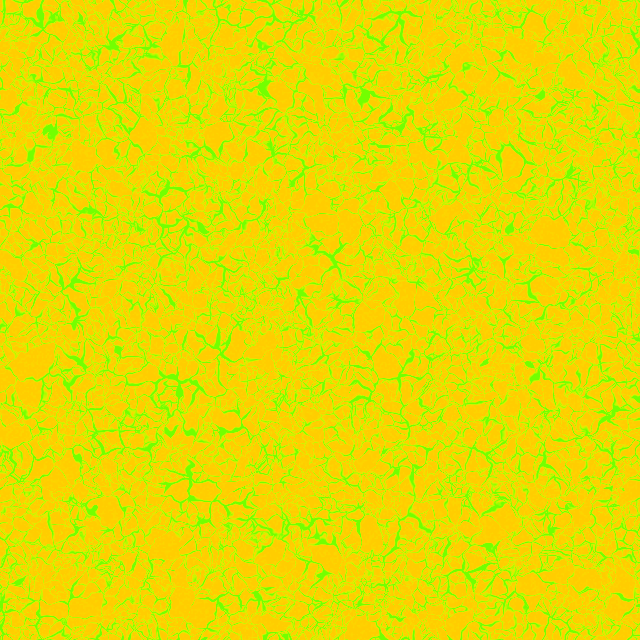
This texture is drawn by a Shadertoy shader. Its source:

```glsl
const vec3 PLATE_COLOR = vec3(1.0, 0.805, 0.0);
const vec3 CRACK_COLOR = vec3(0.45, 1.0, 0.0);

// Cells per canvas height
const float PLATE_FREQ  = 27.0;
const float SHARD_FREQ  = 45.0;
const float CRUMB_FREQ  = 82.0;

// Crack half widths and edge softness, in canvas heights
const float PLATE_CRACK = 0.0054;
const float SHARD_CRACK = 0.0031;
const float CRUMB_CRACK = 0.0028;
const float SOFTNESS    = 0.0019;

const float SOLID_PLATES = 0.10;  // share of plates left unbroken
const float PIT_SHARE    = 0.003; // share of crumbs that fell out
const float GRAIN_FREQ   = 360.0;
const float GRAIN_AMOUNT = 0.20;

// Integer hash, two values in 0..1
vec2 hash2(vec2 cell) {
    uvec2 v = uvec2(ivec2(cell) + 4096);
    v = v * 1664525u + 1013904223u;
    v.x += v.y * 1664525u;
    v.y += v.x * 1664525u;
    v ^= v >> 16;
    v.x += v.y * 1664525u;
    v.y += v.x * 1664525u;
    v ^= v >> 16;
    return vec2(v >> 8) * exp2(-24.0);
}

// Smooth value noise, two channels
vec2 noise2(vec2 p) {
    vec2 i = floor(p), f = fract(p);
    f = f * f * (3.0 - 2.0 * f);
    return mix(mix(hash2(i), hash2(i + vec2(1, 0)), f.x),
               mix(hash2(i + vec2(0, 1)), hash2(i + vec2(1, 1)), f.x), f.y);
}

// Voronoi: x = distance to the nearest border, y = random id of the cell
vec2 cells(vec2 p, float freq, float seed) {
    p = p * freq + seed;
    vec2 base = floor(p), f = fract(p);
    vec2 nearCell = vec2(0), nearVec = vec2(0);
    float best = 8.0;
    for (int y = -1; y <= 1; y++)
    for (int x = -1; x <= 1; x++) {
        vec2 g = vec2(x, y);
        vec2 r = g + hash2(base + g) - f;
        float d = dot(r, r);
        if (d < best) { best = d; nearVec = r; nearCell = g; }
    }
    float border = 8.0;
    for (int y = -2; y <= 2; y++)
    for (int x = -2; x <= 2; x++) {
        vec2 g = nearCell + vec2(x, y);
        vec2 r = g + hash2(base + g) - f;
        vec2 across = r - nearVec;
        if (dot(across, across) > 1e-5)
            border = min(border, dot(0.5 * (nearVec + r), normalize(across)));
    }
    return vec2(border / freq, hash2(base + nearCell + 613.0).x);
}

// Crack depth with a linear slope: thin cracks stay shallow
float crack(float dist, float halfWidth, float soft) {
    return clamp((halfWidth - dist) / soft, 0.0, 1.0);
}

// Yellow to green, with red falling late and green rising early
vec3 ramp(float t) {
    float rise = 1.0 - (1.0 - t) * (1.0 - t);
    return mix(PLATE_COLOR, CRACK_COLOR, vec3(pow(t, 1.5), rise, t));
}

void mainImage(out vec4 fragColor, in vec2 fragCoord) {
    vec2 uv = fragCoord / iResolution.y;
    float soft = max(SOFTNESS, 0.8 / iResolution.y);

    // Uneven cell sizes and jagged borders
    vec2 p = uv + 0.026 * (noise2(uv * 11.0) - 0.5);
    p += 0.013 * (noise2(uv * 52.0 + 31.0) - 0.5);
    p += 0.0065 * (noise2(uv * 120.0 + 77.0) - 0.5);

    // Crack widths wander along the borders
    vec2 wide = mix(noise2(uv * 34.0 + 11.0), noise2(uv * 70.0 + 53.0), 0.35);
    vec2 thin = mix(noise2(uv * 48.0 + 91.0), noise2(uv * 95.0 + 19.0), 0.4);

    // Large plates
    vec2 plate = cells(p, PLATE_FREQ, 5.0);
    float depth = crack(plate.x, PLATE_CRACK * wide.x * wide.x + 0.0004, soft);

    // Plates broken into shards, shards into crumbs
    if (plate.y > SOLID_PLATES) {
        vec2 shard = cells(p, SHARD_FREQ, 137.0);
        depth = max(depth, crack(shard.x, SHARD_CRACK * thin.x, soft));

        float crumbled = smoothstep(0.35, 0.65, mix(noise2(uv * 24.0 + 201.0).x, shard.y, 0.6));
        vec2 crumb = cells(p, CRUMB_FREQ, 291.0);
        float pit = crumb.y < PIT_SHARE ? -1.0 : 1.0;
        float crumbWidth = CRUMB_CRACK * thin.y * crumbled;
        depth = max(depth, crack(crumb.x * pit, crumbWidth, soft));
    }

    // Fine grain on the plates
    float grain = noise2(uv * GRAIN_FREQ).x - 0.5;
    depth = clamp(depth + GRAIN_AMOUNT * grain * (1.0 - depth), 0.0, 1.0);

    fragColor = vec4(ramp(depth), 1.0);
}
```
